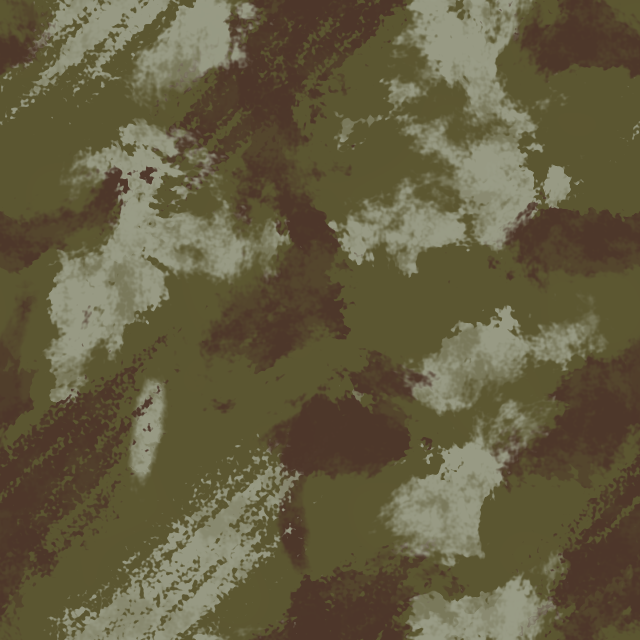
Give the GLSL for this texture, as a three.js fragment shader.

```glsl
// Weathered camouflage: pale and brown paint blots, smears and dry brush strokes on olive, tiling.
varying vec2 vUv;

const vec3 OLIVE = vec3(0.358, 0.338, 0.192);
const vec3 BROWN = vec3(0.302, 0.212, 0.163);
const vec3 PALE = vec3(0.600, 0.610, 0.525);

const int PATCHES = 24;                        // brown and pale take turns
const float KIND_CYCLE = 9.0;                  // one stroke and one smear per cycle
const vec2 SPREAD = vec2(0.75488, 0.56984);    // even scatter that wraps
const vec2 ORIGIN = vec2(0.42, 0.93);
const float JITTER = 0.08;
const vec2 BLOT_MIN = vec2(0.10, 0.048);       // half length, half width
const vec2 BLOT_MAX = vec2(0.20, 0.084);
const float BROWN_GROWTH = 1.12;
const vec2 STROKE_SIZE = vec2(0.27, 0.078);
const vec2 SMEAR_SIZE = vec2(0.13, 0.032);
const float STROKE_ANGLE = 0.785;
const float BODY_CAP = 0.42;                   // keeps the middles broken up
const float WARP = 0.035;
const float BLOT_SCALE = 9.0;
const float BLOT_GAIN = 0.7;
const vec2 STREAK_SCALE = vec2(2.0, 28.0);     // along and across the diagonal
const float GRAIN_SCALE = 160.0;

vec2 hash2(vec2 p) {
  vec3 q = fract(p.xyx * vec3(0.1031, 0.1030, 0.0973));
  q += dot(q, q.yzx + 33.33);
  return fract((q.xx + q.yz) * q.zy);
}

float cornerSlope(vec2 cell, vec2 offset, vec2 period) {
  float angle = 6.28319 * hash2(mod(cell, period) + 7.0).x;
  return dot(vec2(cos(angle), sin(angle)), offset);
}

// Gradient noise that wraps after a whole period, about -1 to 1
float noise(vec2 p, vec2 period) {
  vec2 i = floor(p);
  vec2 f = p - i;
  vec2 w = f * f * f * (f * (f * 6.0 - 15.0) + 10.0);
  vec2 e = vec2(1.0, 0.0);
  float low = mix(cornerSlope(i, f, period), cornerSlope(i + e, f - e, period), w.x);
  float high = mix(cornerSlope(i + e.yx, f - e.yx, period),
                   cornerSlope(i + e.xx, f - e.xx, period), w.x);
  return 1.4 * mix(low, high, w.y);
}

float fbm(vec2 uv, float scale) {
  float sum = 0.0;
  float gain = 1.0;
  for (int k = 0; k < 5; k++) {
    sum += gain * noise(uv * scale, vec2(scale));
    scale *= 2.0;
    gain *= BLOT_GAIN;
  }
  return sum;
}

// 1 at the centre of a turned ellipse, 0 on its rim, negative outside
float envelope(vec2 p, vec2 centre, float angle, vec2 size) {
  vec2 d = fract(p - centre + 0.5) - 0.5;
  float c = cos(angle);
  float s = sin(angle);
  return 1.0 - length(vec2(c * d.x + s * d.y, c * d.y - s * d.x) / size);
}

void main() {
  vec2 uv = vUv;
  vec2 bend = vec2(noise(uv * 5.0, vec2(5.0)), noise(uv * 5.0 + 2.5, vec2(5.0)));
  vec2 p = uv + WARP * bend;

  // Shared paint textures
  float brownBlot = fbm(p, BLOT_SCALE);
  float paleBlot = fbm(p + vec2(0.37, 0.61), BLOT_SCALE);
  float patchy = noise(uv * 6.0 + 0.4, vec2(6.0));
  float softness = mix(0.10, 0.45, smoothstep(-0.3, 0.4, patchy));
  vec2 diagonal = vec2(uv.x + uv.y, uv.x - uv.y);
  float streak = noise(diagonal * STREAK_SCALE, STREAK_SCALE)
               + 0.5 * noise(diagonal * STREAK_SCALE * 2.0, STREAK_SCALE * 2.0);
  float grain = noise(uv * GRAIN_SCALE, vec2(GRAIN_SCALE))
              + 0.7 * noise(uv * GRAIN_SCALE * 0.5, vec2(GRAIN_SCALE * 0.5));

  vec3 colour = OLIVE * (1.0 + 0.012 * patchy);

  for (int n = 0; n < PATCHES; n++) {
    float id = float(n);
    float isPale = mod(id, 2.0);
    float kind = mod(id, KIND_CYCLE);
    float blot = mix(brownBlot, paleBlot, isPale);
    float mottle = mix(paleBlot, brownBlot, isPale) + 0.3 * grain;
    float opacity = mix(0.5, 0.98, smoothstep(-0.7, 0.3, mottle));
    vec2 shape = hash2(vec2(id, 3.0));
    vec2 centre = ORIGIN + id * SPREAD + JITTER * (hash2(vec2(id, 11.0)) - 0.5);
    float cover;

    if (kind < 0.5) {
      // Dry brush stroke with streaks and grain
      float body = envelope(mix(uv, p, 0.4), centre, STROKE_ANGLE, STROKE_SIZE);
      float paint = 0.8 * min(body, BODY_CAP) + 0.42 * streak + 0.36 * grain + 0.12 * blot;
      cover = mix(opacity, 0.95, 0.5) * smoothstep(0.0, 0.26, paint);
    } else if (kind > 3.5 && kind < 4.5) {
      // Thin, steep smear with veins
      float body = envelope(p, centre, mix(1.2, 1.9, shape.x), SMEAR_SIZE);
      float vein = 1.0 - smoothstep(0.0, 0.16, abs(blot));
      float paint = min(body, BODY_CAP) + 0.3 * blot + 0.3 * vein * body;
      cover = opacity * smoothstep(0.0, 0.5, paint);
    } else {
      // Ragged blot, crisp in some places and cloudy in others
      vec2 size = mix(BLOT_MIN, BLOT_MAX, shape.yx) * mix(BROWN_GROWTH, 1.0, isPale);
      float body = envelope(p, centre, mix(-0.1, 1.2, shape.x), size);
      float paint = 0.9 * min(body, BODY_CAP) + 0.5 * blot + 0.07 * grain;
      cover = opacity * smoothstep(0.0, softness, paint);
    }
    colour = mix(colour, mix(BROWN, PALE, isPale), cover);
  }

  gl_FragColor = vec4(colour, 1.0);
}
```
